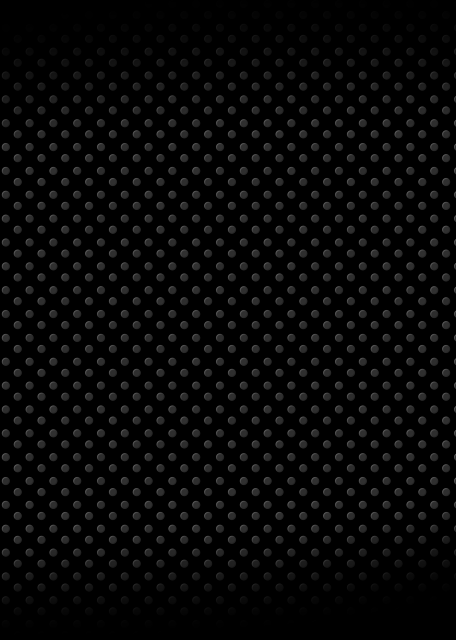
Give the GLSL for this pattern, as a Shadertoy shader.

```glsl
// Staggered grid of small bevelled grey studs on black, fading out at top and bottom.
// Two offset square lattices are folded with floor; each stud is a disc with a rim lit
// from the upper left, and a soft curved vertical fade dims the whole sheet.

float hash(vec2 cell) {
    vec3 h = fract(cell.xyx * vec3(0.1031, 0.1030, 0.0973));
    h += dot(h, h.yzx + 33.33);
    return fract((h.x + h.y) * h.z);
}

// Grey level of one stud; offset is from its centre in cell units, y pointing down
float stud(vec2 offset, float tone, float pixel) {
    const float radius = 0.171;
    float dist = length(offset);
    float lit = dot(offset / max(dist, 1e-4), vec2(-0.77, -0.64));
    float rim = smoothstep(radius * 0.55, radius * 0.92, dist);
    float grey = 0.182 * tone + rim * (0.17 * max(lit, 0.0) - 0.04 * max(-lit, 0.0));
    float coverage = 1.0 - smoothstep(-0.6 * pixel, 0.6 * pixel, dist - radius);
    return grey * coverage;
}

// Brightness of the sheet; position runs 0 to 1 from the upper left
float sheetFade(vec2 position) {
    float bow = position.x - 0.68;
    float top = smoothstep(-0.02, 0.21, position.y - 0.1 * bow * bow);
    float corner = 0.06 * position.x * position.x * position.x;
    float bottom = smoothstep(0.0, 0.18, 1.0 - position.y - corner);
    return top * bottom;
}

void mainImage(out vec4 fragColor, in vec2 fragCoord) {
    vec2 position = fragCoord / iResolution.xy;
    position.y = 1.0 - position.y;

    // About 19 columns by 27 rows in each lattice
    vec2 grid = vec2(position.x * iResolution.x / iResolution.y, position.y);
    grid = grid * vec2(26.89, 26.83) - vec2(0.245, 0.166);
    float pixel = 26.86 / iResolution.y;

    // The second lattice sits slightly above the centre of the first one's cells
    float grey = 0.0;
    for (int i = 0; i < 2; i++) {
        vec2 q = grid - float(i) * vec2(0.5, 0.465);
        vec2 cell = floor(q + 0.5);
        float tone = 0.96 + 0.08 * hash(cell + 40.0 * float(i + 1));
        grey += stud(q - cell, tone, pixel);
    }

    fragColor = vec4(vec3(grey * sheetFade(position)), 1.0);
}
```
